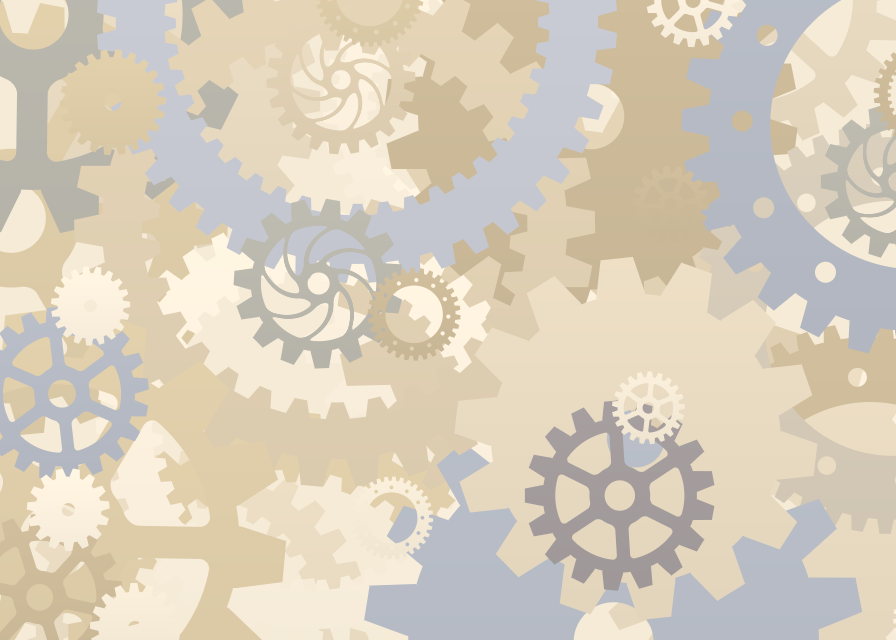
Write a WebGL 2 fragment shader that draws this pattern.

```glsl
#version 300 es
precision highp float;
// Draws overlapping flat cogwheels in cream, tan, khaki, grey and dusty blue.

#define BACK_COUNT 8
#define LARGE_COUNT 14
#define MEDIUM_COUNT 6
#define SMALL_COUNT 14
#define SCATTER_STEP vec2(0.7549, 0.5698)
#define SCATTER_SPAN vec2(1.27, 1.14)
#define TOOTH_DEPTH 3.2
#define SHADING 0.025

uniform vec2 u_resolution;
out vec4 outColor;

const float TAU = 6.28319;

// Wheel kinds
const int DISC = 0, RING = 1, SPOKED = 2, PIERCED = 3, SWIRLED = 4;

// Paints
const vec3 CREAM = vec3(0.96, 0.92, 0.84);
const vec3 IVORY = vec3(0.985, 0.945, 0.87);
const vec3 SAND = vec3(0.91, 0.855, 0.755);
const vec3 TAN = vec3(0.88, 0.815, 0.70);
const vec3 WHEAT = vec3(0.87, 0.80, 0.66);
const vec3 KHAKI = vec3(0.80, 0.73, 0.60);
const vec3 STONE = vec3(0.835, 0.795, 0.72);
const vec3 GREY = vec3(0.73, 0.72, 0.68);
const vec3 BLUE = vec3(0.71, 0.73, 0.77);
const vec3 LAVENDER = vec3(0.785, 0.795, 0.83);
const vec3 MAUVE = vec3(0.64, 0.61, 0.61);

const vec3 LARGE_PAINTS[LARGE_COUNT] = vec3[](
    TAN, WHEAT, WHEAT, KHAKI, KHAKI, IVORY, GREY,
    STONE, BLUE, TAN, WHEAT, BLUE, SAND, LAVENDER);
const vec3 MEDIUM_PAINTS[MEDIUM_COUNT] = vec3[](
    GREY, KHAKI, GREY, MAUVE, TAN, BLUE);
const vec3 SMALL_PAINTS[5] = vec3[](IVORY, KHAKI, CREAM, WHEAT, IVORY);

float hash(float n) {
    n = fract(n * 0.1031);
    n *= n + 33.33;
    n *= n + n;
    return fract(n);
}

vec2 rotate(vec2 p, float angle) {
    float c = cos(angle), s = sin(angle);
    return vec2(c * p.x - s * p.y, s * p.x + c * p.y);
}

// Repeats the plane around the centre in equal sectors facing +x.
vec2 foldSectors(vec2 p, float count) {
    float pitch = TAU / count;
    float angle = (fract(atan(p.y, p.x) / pitch + 0.5) - 0.5) * pitch;
    return length(p) * vec2(cos(angle), sin(angle));
}

// Disc with tapered teeth
float toothedDisc(vec2 p, float radius, float teeth, float depth) {
    float root = radius - depth;
    vec2 q = foldSectors(p, teeth);
    float rise = clamp((q.x - root) / depth, 0.0, 1.0);
    float halfWidth = TAU / teeth * radius * mix(0.30, 0.20, rise);
    return min(length(p) - root, max(abs(q.y) - halfWidth, q.x - radius));
}

// Rounded openings between spokes
float spokeWindows(vec2 p, float count, vec2 span, float halfSpoke) {
    const float CORNER = 0.05;
    float r = length(p);
    vec2 q = foldSectors(p, count);
    float edge = rotate(vec2(q.x, -abs(q.y)), 0.5 * TAU / count).y;
    vec2 d = vec2(max(span.x - r, r - span.y), halfSpoke - edge) + CORNER;
    return min(max(d.x, d.y), 0.0) + length(max(d, 0.0)) - CORNER;
}

// Signed distance to a wheel of unit radius
float wheel(vec2 p, float teeth, int kind) {
    float r = length(p);
    float depth = clamp(TOOTH_DEPTH / teeth, 0.07, 0.2);
    float hole = r - 0.16;
    if (kind == RING) hole = toothedDisc(p, 0.74, teeth, 0.6 * depth);
    if (kind == SPOKED) hole = min(hole, spokeWindows(p, 6.0, vec2(0.32, 0.68), 0.07));
    if (kind == PIERCED) hole = min(r - 0.62, length(foldSectors(p, 12.0) - vec2(0.74, 0.0)) - 0.045);
    if (kind == SWIRLED) hole = min(hole + 0.03, spokeWindows(rotate(p, 2.0 * r), 8.0, vec2(0.24, 0.68), 0.035));
    return max(toothedDisc(p, 1.0, teeth, depth), -hole);
}

// Paints wheel number k of a scattered layer over the colour so far.
void paintWheel(inout vec3 color, vec2 p, int k, vec2 start, vec2 sizes, int kind, vec3 paint) {
    float seed = float(k) + 50.0 * start.x;
    vec2 place = fract(start + float(k) * SCATTER_STEP) * SCATTER_SPAN - vec2(0.0, 0.07);
    place.x *= u_resolution.x / u_resolution.y;
    float radius = mix(sizes.x, sizes.y, hash(seed + 1.0));
    vec2 q = (p - place) / radius;
    if (length(q) > 1.1) return;
    float teeth = floor(mix(14.0, 24.0, hash(seed + 7.0)));
    if (kind == RING || kind == PIERCED) teeth *= 2.0;
    float d = wheel(rotate(q, TAU * hash(seed + 13.0)), teeth, kind) * radius;
    float coverage = clamp(0.5 - d * u_resolution.y, 0.0, 1.0);
    color = mix(color, paint * (1.0 + SHADING * q.y), coverage);
}

void main() {
    vec2 p = gl_FragCoord.xy / u_resolution.y;
    vec3 color = CREAM;
    for (int k = 0; k < BACK_COUNT; k++)
        paintWheel(color, p, k, vec2(0.15, 0.8), vec2(0.2, 0.36), k % 3, k % 2 == 0 ? SAND : IVORY);
    for (int k = 0; k < LARGE_COUNT; k++)
        paintWheel(color, p, k, vec2(0.5), vec2(0.28, 0.41), k % 4, LARGE_PAINTS[k]);
    for (int k = 0; k < MEDIUM_COUNT; k++)
        paintWheel(color, p, k, vec2(0.28, 0.55), vec2(0.11, 0.155), k % 2 == 0 ? SWIRLED : SPOKED, MEDIUM_PAINTS[k]);
    for (int k = 0; k < SMALL_COUNT; k++)
        paintWheel(color, p, k, vec2(0.06, 0.24), vec2(0.055, 0.09), k % 4, SMALL_PAINTS[k % 5]);
    outColor = vec4(color, 1.0);
}
```
